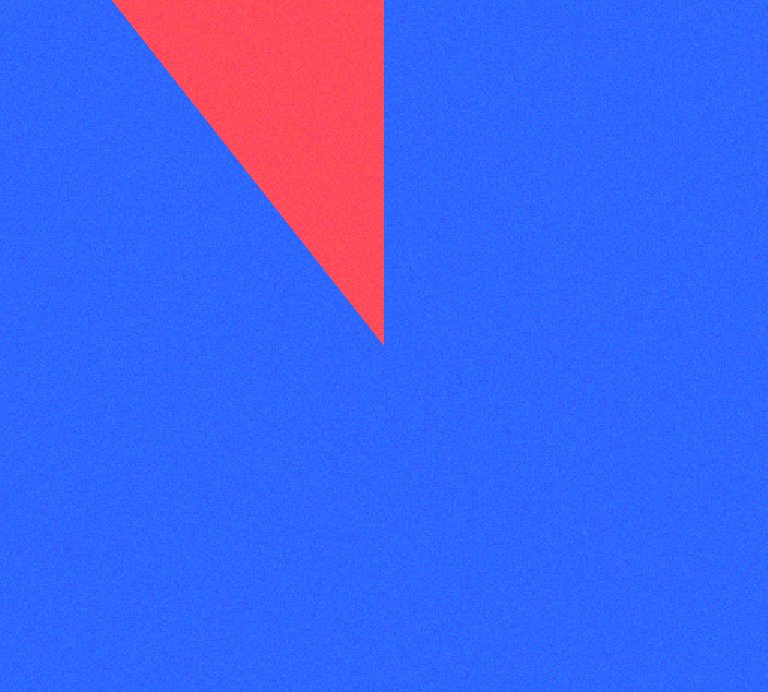
Write a Shadertoy shader that draws this background.

```glsl
#define BASE_BLUE vec3(0.180, 0.400, 0.998)
#define WEDGE_RED vec3(0.998, 0.295, 0.358)
#define APEX vec2(0.5, 0.5)
#define WEDGE_ANGLE 0.667
#define GRAIN_COLUMNS 512.0
#define GRAIN_STRENGTH 0.26

// Three independent random values for a grid cell
vec3 hash32(vec2 cell) {
    vec3 q = fract(cell.xyx * vec3(0.1031, 0.1030, 0.0973));
    q += dot(q, q.yxz + 33.33);
    return fract((q.xxy + q.yzz) * q.zyx);
}

// Signed distance to a wedge opening upward, left of the vertical axis
float wedgeDistance(vec2 p, float angle) {
    vec2 slantNormal = -vec2(cos(angle), sin(angle));
    return max(p.x, dot(p, slantNormal));
}

// Centred grain with a triangular distribution
vec3 colourGrain(vec2 cell) {
    return hash32(cell) + hash32(cell + 719.0) - 1.0;
}

void mainImage(out vec4 fragColor, in vec2 fragCoord) {
    // Wedge over the flat base
    vec2 p = (fragCoord - APEX * iResolution.xy) / iResolution.y;
    float pixel = 1.0 / iResolution.y;
    float d = wedgeDistance(p, WEDGE_ANGLE);
    float coverage = 1.0 - smoothstep(-0.5 * pixel, 0.5 * pixel, d);
    vec3 colour = mix(BASE_BLUE, WEDGE_RED, coverage);

    // Soft-light grain, strongest in the middle tones
    vec2 cell = floor(fragCoord / iResolution.x * GRAIN_COLUMNS);
    colour += GRAIN_STRENGTH * colourGrain(cell) * colour * (1.0 - colour);

    fragColor = vec4(clamp(colour, 0.0, 1.0), 1.0);
}
```
